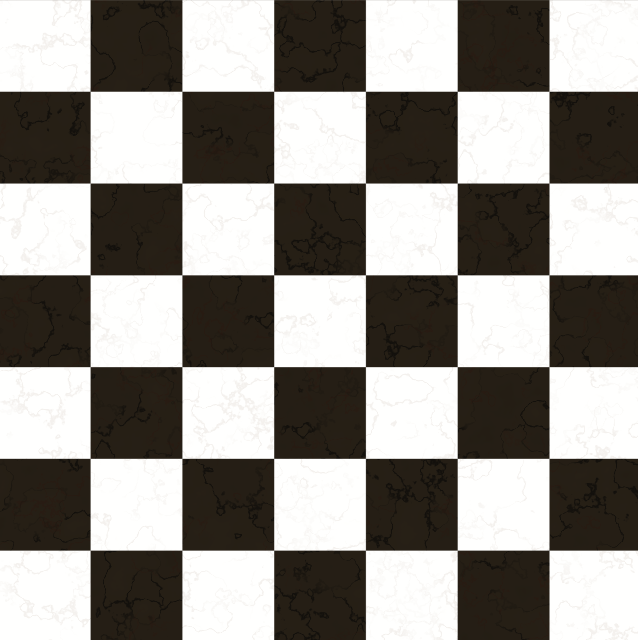
Reproduce this pattern procedurally as a WebGL 1 fragment shader.

```glsl
precision highp float;
// Checkerboard of ivory and near-black marble tiles, about seven by seven.
// Each tile has its own fractal noise; thin contours of that noise form the
// veins, faint beige on the light tiles, black and rust on the dark ones.

uniform vec2 u_resolution;

#define TILE_SIZE 0.1434                    // in canvas heights
#define GRID_SHIFT vec2(0.0018, 0.0)        // crop at left and top
#define LIGHT_BASE vec3(1.0, 1.0, 0.995)
#define LIGHT_VEIN vec3(0.945, 0.93, 0.915)
#define DARK_BASE vec3(0.147, 0.12, 0.083)
#define DARK_VEIN vec3(0.06, 0.052, 0.04)
#define RUST_VEIN vec3(0.17, 0.085, 0.055)
#define VEIN_SCALE 3.6                      // noise cells per tile
#define VEIN_WIDTH 0.034                    // in noise height
#define EDGE_SOFTNESS 0.6                   // in pixels

float hash(vec2 p) {
  return fract(sin(dot(p, vec2(127.1, 311.7))) * 43758.5453);
}

float noise(vec2 p) {
  vec2 i = floor(p);
  vec2 f = fract(p);
  f = f * f * (3.0 - 2.0 * f);
  float bottom = mix(hash(i), hash(i + vec2(1.0, 0.0)), f.x);
  float top = mix(hash(i + vec2(0.0, 1.0)), hash(i + vec2(1.0, 1.0)), f.x);
  return mix(bottom, top, f.y);
}

// Fractal sum, rotated at each octave to hide the lattice
float fbm(vec2 p) {
  float sum = 0.0;
  float amplitude = 0.5;
  for (int octave = 0; octave < 5; octave++) {
    sum += amplitude * noise(p);
    p = mat2(1.6, 1.2, -1.2, 1.6) * p + 7.3;
    amplitude *= 0.5;
  }
  return sum / 0.96875;
}

// Soft line along one contour of the noise
float contour(float height, float level) {
  return 1.0 - smoothstep(0.0, VEIN_WIDTH, abs(height - level));
}

// +1 in even cells, -1 in odd ones, with a smooth step between them
vec2 alternate(vec2 p, float softness) {
  vec2 fromEdge = 0.5 - abs(fract(p) - 0.5);
  vec2 parity = 1.0 - 2.0 * mod(floor(p), 2.0);
  return parity * clamp(fromEdge / softness, 0.0, 1.0);
}

void main() {
  // Grid counted from the top left corner
  vec2 canvas = vec2(gl_FragCoord.x, u_resolution.y - gl_FragCoord.y) / u_resolution.y;
  vec2 grid = (canvas + GRID_SHIFT) / TILE_SIZE;
  vec2 tile = floor(grid);

  // Veins, broken into patches and seeded by tile
  vec2 seed = 60.0 * vec2(hash(tile + 3.7), hash(tile + 19.1));
  vec2 stone = fract(grid) * VEIN_SCALE + seed;
  float height = fbm(stone);
  float patches = smoothstep(0.3, 0.62, noise(stone * 0.8 + 31.0));
  float vein = contour(height, 0.5) * mix(0.25, 1.0, patches);
  float rust = contour(fbm(stone * 1.2 + 83.0), 0.4) * (1.0 - patches);
  float cloud = height - 0.5;

  // Light and dark marble
  vec3 light = mix(LIGHT_BASE, LIGHT_VEIN, max(vein * 0.8, rust * 0.45));
  vec3 dark = DARK_BASE * (1.0 + 0.12 * cloud);
  dark = mix(dark, RUST_VEIN, rust * 0.4);
  dark = mix(dark, DARK_VEIN, vein * 0.85);

  // Checker with smoothed edges
  float pixel = 1.0 / (u_resolution.y * TILE_SIZE);
  vec2 sides = alternate(grid, EDGE_SOFTNESS * pixel);
  float lightness = 0.5 + 0.5 * sides.x * sides.y;
  gl_FragColor = vec4(mix(dark, light, lightness), 1.0);
}
```
